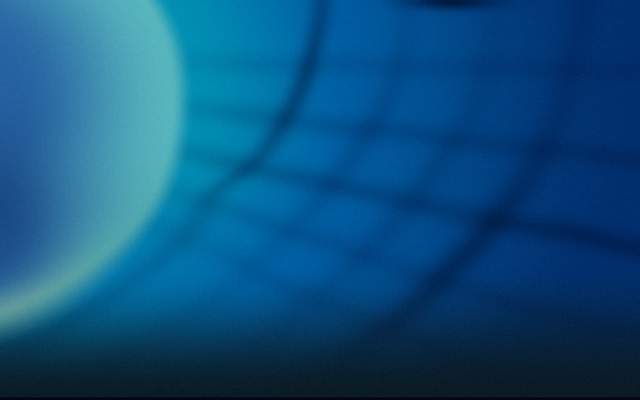
Write a Shadertoy shader that draws this background.

```glsl
// A pale glowing disc at the left over a blurred, curved blue grid that sinks into shadow.

// Layout, in canvas heights
const vec2 DISC_CENTER = vec2(-0.16, 0.75);
const float DISC_RADIUS = 0.618;
const float DISC_SOFTNESS = 0.030;
const float DISC_FLATTEN = 0.028;
const float FLOOR_LOW = 0.0;
const float FLOOR_HIGH = 0.33;
const float BORDER_HEIGHT = 0.007;

// Grid and grain
const int COLUMNS = 4;
const int ROWS = 5;
const float COLUMN_START = 0.80;
const float COLUMN_STEP = 0.217;
const float COLUMN_DARKNESS = 0.36;
const float ROW_STEP = 0.115;
const float ROW_DARKNESS = 0.20;
const float LINE_WIDTH = 0.029;
const float WARP = 0.012;
const float GRAIN_CELLS = 320.0;
const float GRAIN_AMOUNT = 0.018;

// Colours
const vec3 TEAL = vec3(0.00, 0.56, 0.70);
const vec3 BLUE = vec3(0.00, 0.38, 0.65);
const vec3 NAVY = vec3(0.005, 0.185, 0.43);
const vec3 LINE_TINT = vec3(1.2, 1.0, 0.75);
const vec3 FLOOR_COLOR = vec3(0.04, 0.105, 0.145);
const vec3 BORDER_COLOR = vec3(0.01, 0.02, 0.07);
const vec3 RIM = vec3(0.34, 0.71, 0.74);
const vec3 RIM_WARM = vec3(0.42, 0.63, 0.60);
const vec3 CORE = vec3(0.15, 0.39, 0.64);
const vec3 CORE_DARK = vec3(0.10, 0.29, 0.52);

float hash(vec2 p) {
    return fract(sin(dot(p, vec2(127.1, 311.7))) * 43758.5453);
}

float noise(vec2 p) {
    vec2 cell = floor(p);
    vec2 f = fract(p);
    f = f * f * (3.0 - 2.0 * f);
    return mix(mix(hash(cell), hash(cell + vec2(1, 0)), f.x),
               mix(hash(cell + vec2(0, 1)), hash(cell + vec2(1, 1)), f.x), f.y);
}

float bell(float x, float width) {
    x /= width;
    return exp(-x * x);
}

// Light left after the blurred grid lines; q is measured down from the top
float gridLight(vec2 q) {
    float light = 1.0;
    q += WARP * (vec2(noise(q * 7.0), noise(q * 7.0 + 20.0)) - 0.5);
    // Columns bend left as they descend, each darkest at its own height
    for (int i = 0; i < COLUMNS; i++) {
        float k = float(i);
        float bend = 0.96 - 0.083 * k;
        float x = COLUMN_START + COLUMN_STEP * k - bend * q.y * q.y;
        x -= 0.045 * bell(q.y - 0.49, 0.07) * step(k, 0.5);
        float dist = (q.x - x) / sqrt(1.0 + 4.0 * bend * bend * q.y * q.y);
        float strength = COLUMN_DARKNESS * (0.6 + 0.4 * cos(k * 2.0944));
        strength *= 0.3 + 0.7 * bell(q.y - 0.2 - 0.15 * k, 0.25);
        light *= 1.0 - strength * bell(dist, LINE_WIDTH + 0.004 * k);
    }
    // Rows fan out towards the right, then level off
    for (int i = 0; i < ROWS; i++) {
        float k = float(i);
        float slope = 0.02 + 0.115 * k;
        float run = q.x - 0.5;
        float y = 0.155 + ROW_STEP * k + slope * run - 0.017 * k * run * run;
        float dist = (q.y - y) / sqrt(1.0 + slope * slope);
        float strength = ROW_DARKNESS * (0.45 + 0.55 * bell(k - 1.8, 0.9));
        strength *= 0.55 + 0.45 * smoothstep(0.45, 0.65, q.x);
        strength *= 1.0 + 0.5 * smoothstep(1.1, 1.4, q.x) * bell(k - 2.0, 0.5);
        light *= 1.0 - strength * bell(dist, LINE_WIDTH);
    }
    // Dark smudge on the top edge
    vec2 smudge = (q - vec2(1.125, 0.0)) / vec2(0.11, 0.02);
    return light * (1.0 - 0.65 * exp(-dot(smudge, smudge)));
}

vec3 backdrop(vec2 p, float dist) {
    vec3 color = mix(TEAL, BLUE, smoothstep(0.0, 0.45, dist));
    color = mix(color, BLUE, 0.5 * smoothstep(0.65, 0.3, p.y));
    color = mix(color, NAVY, smoothstep(0.25, 1.15, dist));
    color *= pow(vec3(gridLight(vec2(p.x, 1.0 - p.y))), LINE_TINT);
    float top = FLOOR_HIGH + 0.03 * smoothstep(0.5, 1.3, p.x);
    return mix(FLOOR_COLOR, color, smoothstep(FLOOR_LOW, top, p.y));
}

vec3 discColor(vec2 p, float depth) {
    float height = smoothstep(0.25, 0.65, p.y);
    vec2 shade = (p - vec2(0.0, 0.47)) / vec2(0.17, 0.2);
    vec3 core = mix(CORE, CORE_DARK, exp(-dot(shade, shade)));
    vec3 rim = mix(RIM_WARM, RIM, smoothstep(0.17, 0.45, p.y));
    rim *= 1.0 - 0.08 * bell(p.y - 0.42, 0.15);
    return mix(rim, core, smoothstep(0.02, mix(0.13, 0.42, height), depth));
}

void mainImage(out vec4 fragColor, in vec2 fragCoord) {
    vec2 p = fragCoord / iResolution.y;
    float dist = length(p - DISC_CENTER) - DISC_RADIUS;
    dist += DISC_FLATTEN * smoothstep(0.15, 0.45, abs(p.y - 0.7));

    // Disc over backdrop, with a softer lower edge
    float softness = DISC_SOFTNESS * (1.0 + 0.7 * smoothstep(0.5, 0.2, p.y));
    float cover = 1.0 - smoothstep(-softness, softness, dist);
    vec3 color = mix(backdrop(p, max(dist, 0.0)), discColor(p, -dist), cover);

    // Fine grain and bottom border
    color += GRAIN_AMOUNT * (hash(floor(p * GRAIN_CELLS)) - 0.5);
    float border = 1.0 - smoothstep(BORDER_HEIGHT - 0.003, BORDER_HEIGHT + 0.002, p.y);
    fragColor = vec4(mix(color, BORDER_COLOR, border), 1.0);
}
```
